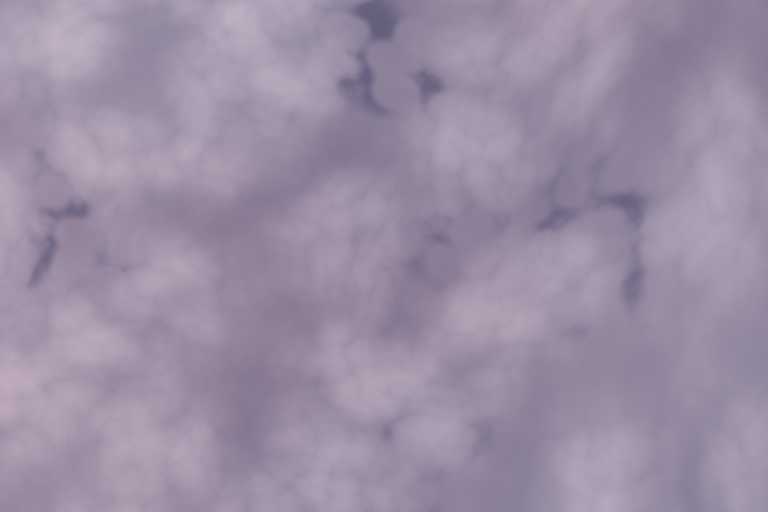
Write a Shadertoy shader that draws this texture.

```glsl
const vec3 SHADE_COLOR = vec3(0.520, 0.470, 0.568);
const vec3 LIGHT_COLOR = vec3(0.722, 0.660, 0.733);
const vec3 GAP_COLOR = vec3(0.340, 0.325, 0.455);
const vec3 COOL_SHIFT = vec3(-0.020, 0.006, 0.006);
const float PUFF_SCALE = 4.0;       // largest puffs per canvas height
const float GAP_SCALE = 13.0;       // small gaps per canvas height
const float PUFF_SOFTNESS = 7.5;    // higher gives sharper seams
const float PUFF_MEAN = 0.15;
const float PUFF_CONTRAST = 1.75;
const float SEAM_LIMIT = 2.2;       // evens out the deepest seams
const float DRIFT_CONTRAST = 0.13;
const float STREAK_CONTRAST = 0.09;
const float GAP_STRENGTH = 0.70;
const float WARP = 0.016;
const int OCTAVES = 5;
const mat2 TURN = mat2(0.80, 0.60, -0.60, 0.80);

vec2 hash2(vec2 cell) {
    vec3 h = fract(cell.xyx * vec3(0.1031, 0.1030, 0.0973));
    h += dot(h, h.yzx + 33.33);
    return fract((h.xx + h.yz) * h.zy);
}

// Smoothed squared distance to the nearest scattered point
float softCells(vec2 p) {
    vec2 cell = floor(p);
    float sum = 0.0;
    for (int y = -2; y <= 2; y++) {
        for (int x = -2; x <= 2; x++) {
            vec2 neighbor = cell + vec2(x, y);
            vec2 d = neighbor + 0.1 + 0.8 * hash2(neighbor) - p;
            sum += exp(-PUFF_SOFTNESS * dot(d, d));
        }
    }
    return -log(sum + 1e-6) / PUFF_SOFTNESS;
}

// Layered sines, roughly -1 to 1
float drift(vec2 p) {
    float sum = 0.0;
    float weight = 0.6;
    for (int i = 0; i < 4; i++) {
        sum += weight * sin(p.x + 1.7 * sin(p.y * 0.8 + float(i)));
        p = TURN * p * 1.6 + 2.3;
        weight *= 0.65;
    }
    return sum;
}

// Cellular octaves: positive in seams, negative inside puffs
float billow(vec2 p) {
    float sum = 0.0;
    float weight = 1.0;
    for (int i = 0; i < OCTAVES; i++) {
        sum += weight * (softCells(p) - PUFF_MEAN);
        p = TURN * p * 2.03 + 7.1;
        weight *= 0.48;
    }
    return sum;
}

void mainImage(out vec4 fragColor, in vec2 fragCoord) {
    vec2 p = fragCoord / iResolution.y;
    float rightSide = smoothstep(0.85, 1.45, p.x);

    // Bend the puffs and lengthen them toward the right
    vec2 bend = vec2(drift(p * 9.0), drift(p.yx * 9.0 + 4.0));
    vec2 q = p + WARP * bend;
    q.y *= mix(1.0, 0.75, rightSide);
    float seams = billow(q * PUFF_SCALE + 11.0);
    float depth = seams / (1.0 + SEAM_LIMIT * max(seams, 0.0));

    // Broad light, soft vertical streaks and the puffs
    float tone = 0.51 - PUFF_CONTRAST * mix(1.0, 0.7, rightSide) * depth;
    tone += DRIFT_CONTRAST * drift(p * 3.2 + 1.0);
    tone += 0.08 * (0.75 - p.x);
    tone += STREAK_CONTRAST * rightSide * drift(vec2(p.x * 22.0, p.y * 3.0));
    vec3 color = mix(SHADE_COLOR, LIGHT_COLOR, min(tone, 1.15));

    // Cooler patches, then small clustered gaps in the seams
    float cool = 0.5 * drift(p * 2.4 + 6.0);
    color += COOL_SHIFT * (cool + 0.3 * rightSide);
    float patches = smoothstep(0.0, 0.8, drift(p * 6.0 + 3.0));
    float holes = smoothstep(0.08, 0.34, softCells(q * GAP_SCALE));
    float gap = smoothstep(0.02, 0.30, seams) * holes * patches;
    color = mix(color, GAP_COLOR, GAP_STRENGTH * gap);

    fragColor = vec4(color, 1.0);
}
```
